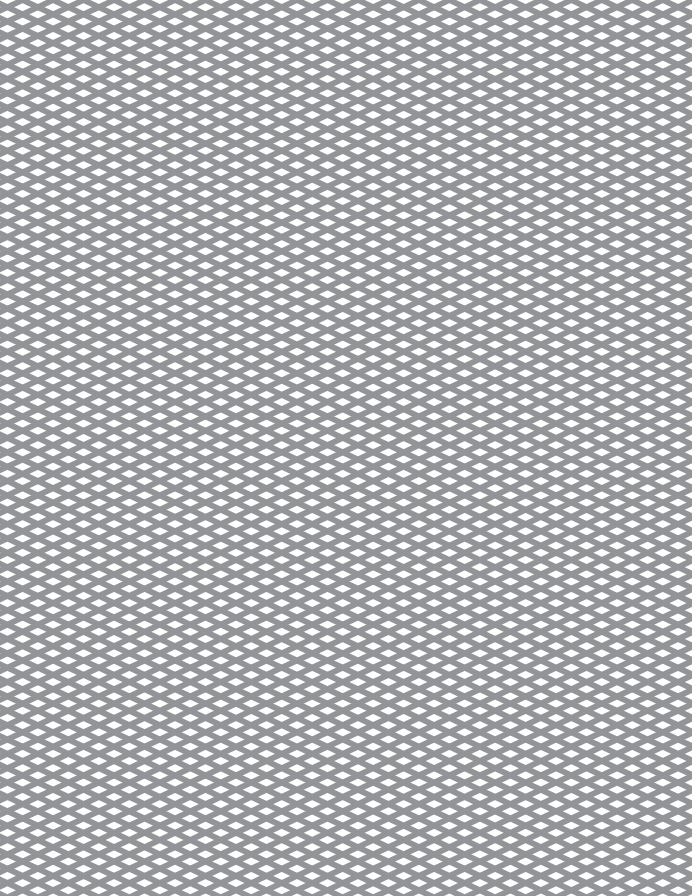
A WebGL 2 fragment shader for this pattern:

```glsl
#version 300 es
precision highp float;
// Expanded-metal mesh: two families of slanted grey bands cross over white,
// leaving flat diamond openings in staggered rows. Each band family is a
// periodic distance along one diagonal; the openings are their overlap.

uniform vec2 u_resolution;
out vec4 outColor;

const vec2 REPEATS = vec2(22.7, 62.4);    // diamonds across and down
const vec2 ANCHOR = vec2(0.0547, 0.5032); // centre of one opening, canvas units
const float OPENING = 0.556;              // opening size relative to its cell
const vec3 BAND_COLOR = vec3(0.573, 0.580, 0.592);
const vec3 OPENING_COLOR = vec3(0.995);

// Distance to the nearest integer.
float periodicDistance(float t) {
    return abs(fract(t + 0.5) - 0.5);
}

// Smooth coverage of the gap between neighbouring parallel bands.
float gapCoverage(float t, float halfWidth, float pixelSize) {
    return clamp((halfWidth - periodicDistance(t)) / pixelSize + 0.5, 0.0, 1.0);
}

// Overlap of the gaps along both diagonals: staggered diamonds.
float diamondLattice(vec2 cell, float size, float pixelSize) {
    float rising = gapCoverage(cell.x - cell.y, 0.5 * size, pixelSize);
    float falling = gapCoverage(cell.x + cell.y, 0.5 * size, pixelSize);
    return rising * falling;
}

void main() {
    vec2 uv = gl_FragCoord.xy / u_resolution;
    vec2 cell = (uv - ANCHOR) * REPEATS;

    // One pixel measured across a band.
    float pixelSize = length(REPEATS / u_resolution);

    float opening = diamondLattice(cell, OPENING, pixelSize);
    outColor = vec4(mix(BAND_COLOR, OPENING_COLOR, opening), 1.0);
}
```
